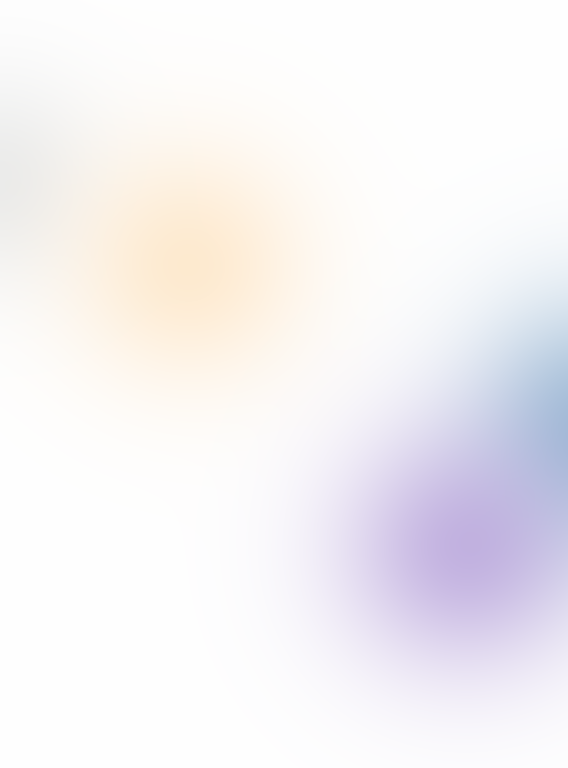
Write a Shadertoy shader that draws this background.

```glsl
// Soft elliptical falloff: 1 at the centre, fading smoothly to 0
float glow(vec2 uv, vec2 centre, vec2 spread) {
    vec2 d = (uv - centre) / spread;
    return exp(-0.5 * dot(d, d));
}

void mainImage(out vec4 fragColor, in vec2 fragCoord) {
    vec2 uv = fragCoord / iResolution.xy;
    vec3 color = vec3(0.996);

    // Grey haze and peach glow, upper left
    float haze = glow(uv, vec2(0.0, 0.765), vec2(0.125, 0.094));
    color = mix(color, vec3(0.918, 0.921, 0.921), haze);
    float peach = glow(uv, vec2(0.332, 0.655), vec2(0.145, 0.107));
    color = mix(color, vec3(0.994, 0.916, 0.812), peach);

    // Blue glow spilling over the right edge
    float blue = glow(uv, vec2(1.04, 0.442), vec2(0.145, 0.117));
    color = mix(color, vec3(0.622, 0.738, 0.838), blue);

    // Translucent violet glow, lower right
    float violet = glow(uv, vec2(0.817, 0.286), vec2(0.153, 0.112));
    color = mix(color, vec3(0.694, 0.604, 0.843), 0.75 * violet);

    fragColor = vec4(color, 1.0);
}
```
